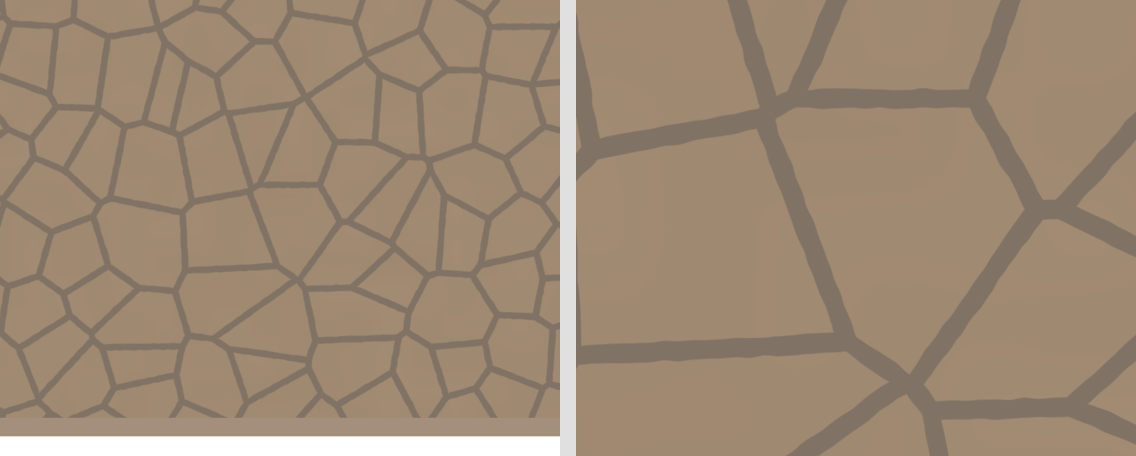
Left, the full canvas; right, a detail of the centre.
Reproduce this pattern procedurally as a WebGL 2 fragment shader.

```glsl
#version 300 es
precision highp float;
// Draws tan cracked-earth cells parted by grey-brown seams, above a plain strip and a white margin.

uniform vec2 u_resolution;
out vec4 fragColor;

// Lengths are fractions of the canvas height.
const vec3 CELL_COLOR = vec3(0.630, 0.540, 0.445);
const vec3 SEAM_COLOR = vec3(0.502, 0.450, 0.395);
const vec3 STRIP_COLOR = vec3(0.645, 0.562, 0.485);
const vec3 MARGIN_COLOR = vec3(1.0);
const float MARGIN_TOP = 0.043;
const float STRIP_TOP = 0.084;
const float CELL_SIZE = 0.135;
const float JITTER = 0.96;
const float SEAM_HALF_WIDTH = 0.0071;
const float ROUGHNESS = 0.0018;
const float ROUGH_SCALE = 95.0;
const float MOTTLE = 0.010;
const float MOTTLE_SCALE = 14.0;
const vec2 SEED = vec2(17.0, 43.0);

vec2 hash2(vec2 p) {
    vec3 q = fract(p.xyx * vec3(0.1031, 0.1030, 0.0973));
    q += dot(q, q.yzx + 33.33);
    return fract((q.xx + q.yz) * q.zy);
}

float valueNoise(vec2 p) {
    vec2 cell = floor(p);
    vec2 f = fract(p);
    f = f * f * (3.0 - 2.0 * f);
    float low = mix(hash2(cell).x, hash2(cell + vec2(1.0, 0.0)).x, f.x);
    float high = mix(hash2(cell + vec2(0.0, 1.0)).x, hash2(cell + 1.0).x, f.x);
    return mix(low, high, f.y);
}

vec2 sitePosition(vec2 cell) {
    return cell + 0.5 + JITTER * (hash2(cell + SEED) - 0.5);
}

// Distance to the nearest Voronoi border, in grid cells.
float borderDistance(vec2 p) {
    vec2 home = floor(p);
    vec2 nearestCell = home;
    vec2 toNearest = vec2(0.0);
    float nearest = 1e3;
    for (int y = -2; y <= 2; y++) {
        for (int x = -2; x <= 2; x++) {
            vec2 cell = home + vec2(x, y);
            vec2 toSite = sitePosition(cell) - p;
            float d = dot(toSite, toSite);
            if (d < nearest) {
                nearest = d;
                nearestCell = cell;
                toNearest = toSite;
            }
        }
    }
    float border = 1e3;
    for (int y = -3; y <= 3; y++) {
        for (int x = -3; x <= 3; x++) {
            if (x == 0 && y == 0) continue;
            vec2 toSite = sitePosition(nearestCell + vec2(x, y)) - p;
            vec2 across = normalize(toSite - toNearest);
            border = min(border, dot(0.5 * (toNearest + toSite), across));
        }
    }
    return border;
}

void main() {
    vec2 p = gl_FragCoord.xy / u_resolution.y;
    float pixel = 1.0 / u_resolution.y;

    // Cells with a faint mottle
    float mottle = valueNoise(p * MOTTLE_SCALE) - 0.5;
    vec3 color = CELL_COLOR + MOTTLE * mottle;

    // Seams of even width with slightly ragged sides
    float ragged = ROUGHNESS * (valueNoise(p * ROUGH_SCALE) - 0.5);
    float seam = borderDistance(p / CELL_SIZE) * CELL_SIZE - SEAM_HALF_WIDTH + ragged;
    color = mix(SEAM_COLOR, color, smoothstep(-pixel, pixel, seam));

    // Bottom strip and margin
    float halfPixel = 0.5 * pixel;
    color = mix(STRIP_COLOR, color, smoothstep(-halfPixel, halfPixel, p.y - STRIP_TOP));
    color = mix(MARGIN_COLOR, color, smoothstep(-halfPixel, halfPixel, p.y - MARGIN_TOP));
    fragColor = vec4(color, 1.0);
}
```
